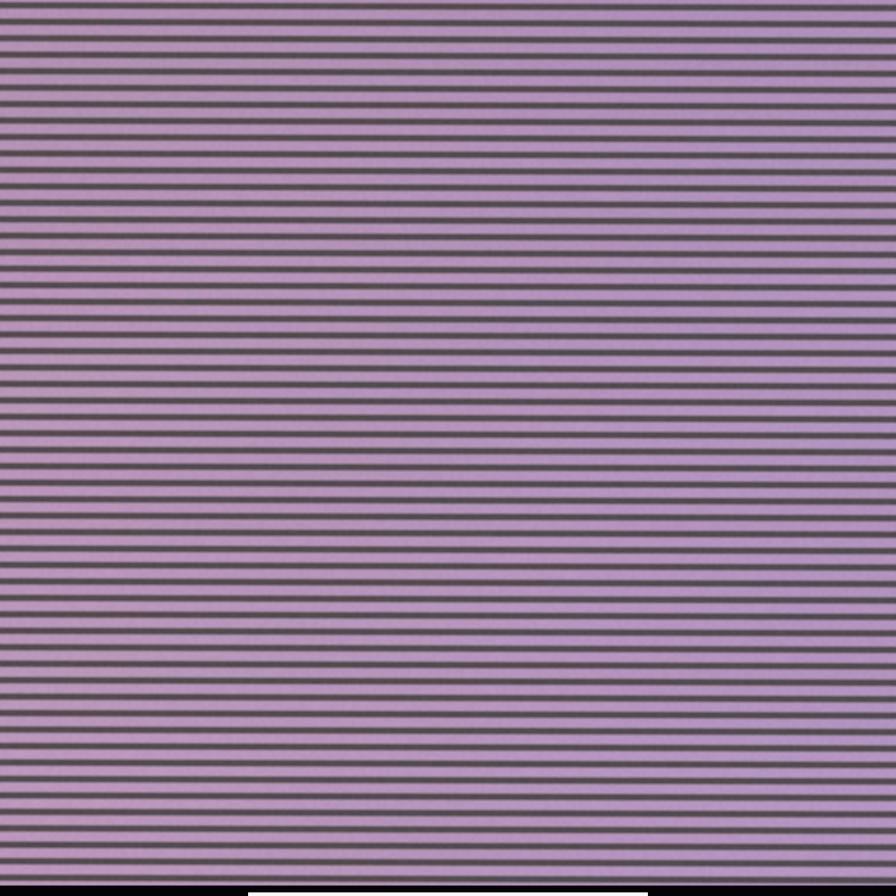
Write a Shadertoy shader that draws this pattern.

```glsl
// Fine horizontal lilac slats with soft dark grooves above a black base strip.

const float PITCH = 0.01837;          // groove spacing, about 54 down the canvas
const float FIRST_GROOVE = 0.0059;    // depth of the first groove below the top
const float TILT = 0.0030;            // drop of each groove from left to right
const float GROOVE_CORE = 0.07;       // dark half width, in pitches
const float GROOVE_EDGE = 0.33;       // end of the soft shading, in pitches
const float GRAIN_CELLS = 256.0;
const float GRAIN_AMOUNT = 0.018;
const float ROW_VARIATION = 0.016;
const float BASE_HEIGHT = 0.0117;
const vec3 BAR = vec3(0.277, 0.723, 0.0040);  // left, right, height

const vec3 LILAC_LEFT  = vec3(0.720, 0.582, 0.722);
const vec3 LILAC_RIGHT = vec3(0.695, 0.575, 0.745);
const vec3 GROOVE      = vec3(0.325, 0.285, 0.315);
const vec3 EDGE_TINT   = vec3(0.015, 0.030, 0.005);
const vec3 BASE_BLACK  = vec3(0.015, 0.010, 0.018);
const vec3 BAR_WHITE   = vec3(0.97, 0.98, 0.96);

float hash(vec2 p) {
    p = fract(p * vec2(0.1031, 0.1137));
    p += dot(p, p.yx + 33.33);
    return fract((p.x + p.y) * p.x * 17.0);
}

// Smoothly blended random cells
float grain(vec2 p) {
    vec2 cell = floor(p);
    vec2 f = smoothstep(0.0, 1.0, fract(p));
    float low = mix(hash(cell), hash(cell + vec2(1, 0)), f.x);
    float high = mix(hash(cell + vec2(0, 1)), hash(cell + vec2(1, 1)), f.x);
    return mix(low, high, f.y) - 0.5;
}

// Broad, faint unevenness from layered sines
float mottle(vec2 p) {
    return sin(p.x * 9.0 + 2.0 * sin(p.y * 5.0)) * 0.6
         + sin(p.y * 14.0 - p.x * 6.0) * 0.4;
}

vec3 slats(vec2 uv, float pixel) {
    float row = (1.0 - uv.y - FIRST_GROOVE - TILT * uv.x) / PITCH;
    float dist = abs(fract(row + 0.5) - 0.5);

    // Widen the ramp only when a pixel covers much of one pitch
    float blur = max(0.0, 0.5 * pixel / PITCH - 0.06);
    float face = smoothstep(GROOVE_CORE - blur, GROOVE_EDGE + blur, dist);

    // Slat colour: pinker at left, more violet at right, duller at the top
    vec3 lilac = mix(LILAC_LEFT, LILAC_RIGHT, smoothstep(0.0, 1.0, uv.x));
    lilac *= mix(1.015, 0.975, uv.y * uv.y);
    lilac *= 1.0 + 0.006 * mottle(uv);
    lilac *= 1.0 + ROW_VARIATION * (hash(vec2(floor(row), 7.0)) - 0.5);

    vec3 color = mix(GROOVE, lilac, face);
    color += EDGE_TINT * 4.0 * face * (1.0 - face);
    return color + GRAIN_AMOUNT * grain(uv * GRAIN_CELLS);
}

void mainImage(out vec4 fragColor, in vec2 fragCoord) {
    vec2 uv = fragCoord / iResolution.xy;
    vec2 pixel = 1.0 / iResolution.xy;
    vec3 color = slats(uv, pixel.y);

    // Base strip with a pale central bar
    float base = 1.0 - smoothstep(-0.5, 0.5, (uv.y - BASE_HEIGHT) / pixel.y);
    color = mix(color, BASE_BLACK, base);
    float side = max(BAR.x - uv.x, uv.x - BAR.y);
    float bar = (1.0 - smoothstep(-0.5, 0.5, side / pixel.x))
              * (1.0 - smoothstep(-0.5, 0.5, (uv.y - BAR.z) / pixel.y));
    color = mix(color, BAR_WHITE, bar);

    fragColor = vec4(clamp(color, 0.0, 1.0), 1.0);
}
```
